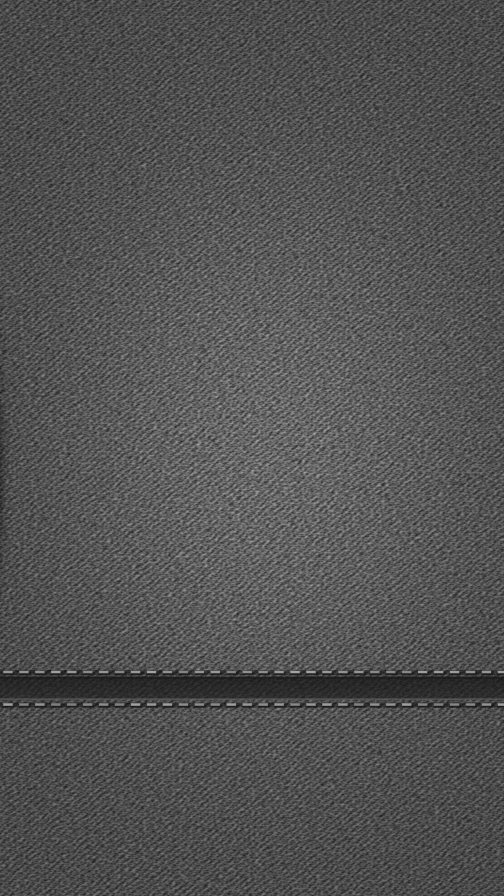
This texture is drawn by a Shadertoy shader. Its source:

```glsl
// Grey twill cloth lit by a soft oval glow, crossed by a dark sewn band.
// Stretched cellular noise and wavering diagonal sines form the weave;
// box distances, repeated along x, form the two rows of stitches.

vec2 hash22(vec2 cell) {
    vec3 q = fract(vec3(cell.xyx) * vec3(0.1031, 0.1030, 0.0973));
    q += dot(q, q.yzx + 33.33);
    return fract((q.xx + q.yz) * q.zy);
}

// Distance to the nearest jittered cell point
float cellular(vec2 p) {
    vec2 cell = floor(p), local = fract(p);
    float nearest = 2.0;
    for (int j = -1; j <= 1; j++)
        for (int i = -1; i <= 1; i++) {
            vec2 offset = vec2(i, j);
            nearest = min(nearest, length(offset + hash22(cell + offset) - local));
        }
    return nearest;
}

float boxDistance(vec2 p, vec2 halfSize) {
    vec2 d = abs(p) - halfSize;
    return length(max(d, 0.0)) + min(max(d.x, d.y), 0.0);
}

float coverage(float dist, float blur) {
    return 1.0 - smoothstep(-blur, blur, dist);
}

// Signed relief of the cloth, averaging about zero
float twill(vec2 p, float angle, float pitch) {
    vec2 along = vec2(cos(angle), sin(angle));
    vec2 q = vec2(dot(p, along), dot(p, vec2(-along.y, along.x)));
    float waver = 0.5 * sin(q.x * 95.0 + 2.0 * sin(q.y * 60.0))
                + 0.4 * sin(q.x * 210.0 - q.y * 130.0);
    float ribs = sin(6.2832 * q.y / pitch + waver);
    float fibres = 0.45 - cellular(q / (pitch * vec2(1.0, 0.5)) + 40.0);
    float weft = cellular(p / (pitch * vec2(0.72, 0.38)) + 90.0) - 0.45;
    return 0.16 * ribs + 0.42 * fibres + 0.64 * weft;
}

// Broad brightness of the cloth
float clothLight(vec2 p, float width) {
    vec2 d = p - vec2(0.53 * width, 0.5);
    float glow = exp(-d.x * d.x / 0.057 - d.y * d.y / 0.10);
    float edge = exp(-p.x / 0.005) * exp(-pow((p.y - 0.48) / 0.11, 2.0));
    return (0.286 + 0.120 * glow) * (1.0 - 0.4 * edge);
}

// Lays one row of pale thread, with its shadow, over a shade
float stitchRow(float shade, vec2 p, float rowY, float pitch, float blur) {
    float id = floor(p.x / pitch);
    vec2 q = vec2((fract(p.x / pitch) - 0.5) * pitch, p.y - rowY);
    float groove = coverage(abs(q.y + 0.0005) - 0.0026, blur);
    shade = mix(shade, shade * 0.6, groove);
    float shadow = coverage(boxDistance(q + vec2(-0.001, 0.0020), vec2(0.0064, 0.0016)), blur);
    shade = mix(shade, 0.1, 0.75 * shadow);
    float thread = coverage(boxDistance(q, vec2(0.0052, 0.0014)), blur);
    float tone = 0.50 + 0.14 * hash22(vec2(id, floor(rowY * 100.0))).x;
    return mix(shade, tone, thread);
}

void mainImage(out vec4 fragColor, in vec2 fragCoord) {
    vec2 p = fragCoord / iResolution.y;
    float width = iResolution.x / iResolution.y;
    float blur = max(0.7 / iResolution.y, 0.0006);

    // Cloth
    float relief = twill(p, 0.68, 0.0056);
    float shade = clothLight(p, width) * (1.0 + relief);

    // Soft shading beside the seam
    float seamY = 0.2318, seamHalf = 0.0120;
    float fromSeam = abs(p.y - seamY) - seamHalf;
    shade *= 1.0 - 0.15 * exp(-max(fromSeam, 0.0) / 0.005);

    // Dark band, deeper under its upper fold
    float depth = clamp((p.y - seamY) / seamHalf, -1.0, 1.0);
    float band = (0.165 - 0.02 * depth) * (1.0 + 0.6 * relief);
    shade = mix(shade, band, coverage(fromSeam, blur));
    float upperFold = coverage(abs(p.y - seamY - seamHalf) - 0.0012, blur);
    shade = mix(shade, 0.09, 0.75 * upperFold);
    float lowerLip = coverage(abs(p.y - seamY + seamHalf) - 0.0009, blur);
    shade = mix(shade, 0.36, 0.7 * lowerLip);

    // Stitches
    shade = stitchRow(shade, p, 0.2500, 0.0178, blur);
    shade = stitchRow(shade, p, 0.2137, 0.0178, blur);

    fragColor = vec4(vec3(clamp(shade, 0.0, 1.0)), 1.0);
}
```
